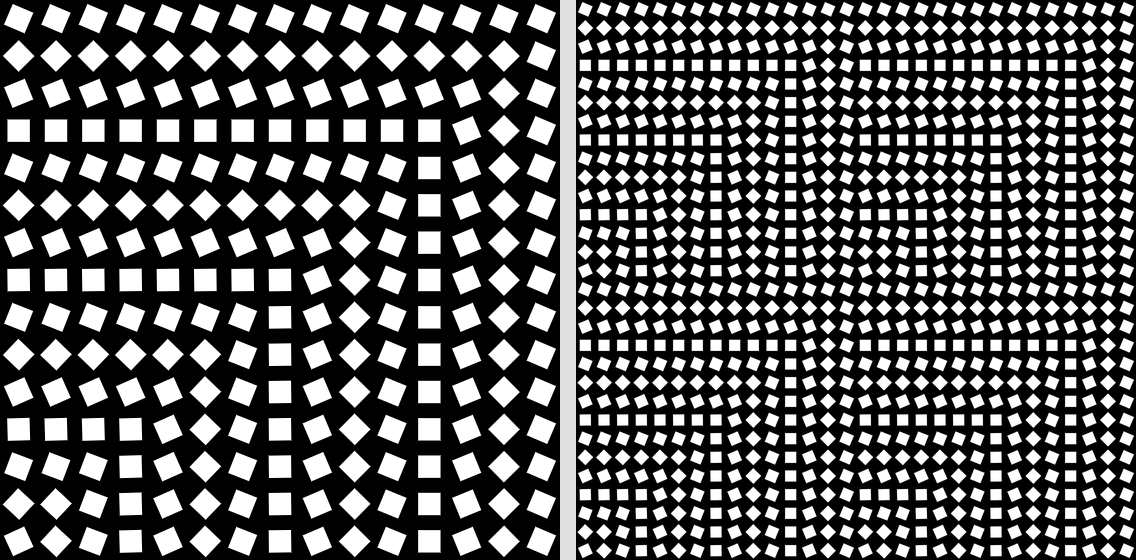
Left: one tile. Right: repeated 2 by 2.
This pattern is drawn by a three.js fragment shader. Its source:

```glsl
varying vec2 vUv;

const float PI = 3.14159265;
const float CELLS = 15.0;
const float HALF_SIDE = 0.3;
const float EIGHTH_TURN = PI / 8.0;
const float DRIFT = 0.0035;
const float LEVEL_RING = 11.0;
const vec3 BACKGROUND = vec3(0.0);
const vec3 SQUARE_COLOR = vec3(1.0);

// Turns p clockwise, so a shape drawn in the result leans counterclockwise
vec2 rotateInto(vec2 p, float angle) {
  float c = cos(angle);
  float s = sin(angle);
  return vec2(c * p.x + s * p.y, c * p.y - s * p.x);
}

float squareDistance(vec2 p, float halfSide) {
  vec2 d = abs(p) - halfSide;
  return length(max(d, 0.0)) + min(max(d.x, d.y), 0.0);
}

float coverage(float dist, float pixel) {
  return clamp(0.5 - dist / pixel, 0.0, 1.0);
}

// Each L-shaped ring turns by a fixed step, with a slight drift in the lean
float ringAngle(float ring) {
  return (ring + 1.0) * EIGHTH_TURN + DRIFT * (LEVEL_RING - ring);
}

void main() {
  vec2 grid = vUv * CELLS;
  float pixel = max(fwidth(grid.x), fwidth(grid.y));

  // Cells count from the lower left; rings grow towards the upper right
  vec2 cell = min(floor(grid), CELLS - 1.0);
  vec2 local = grid - cell - 0.5;
  float ring = max(cell.x, cell.y);

  vec2 turned = rotateInto(local, ringAngle(ring));
  float mask = coverage(squareDistance(turned, HALF_SIDE), pixel);
  gl_FragColor = vec4(mix(BACKGROUND, SQUARE_COLOR, mask), 1.0);
}
```
